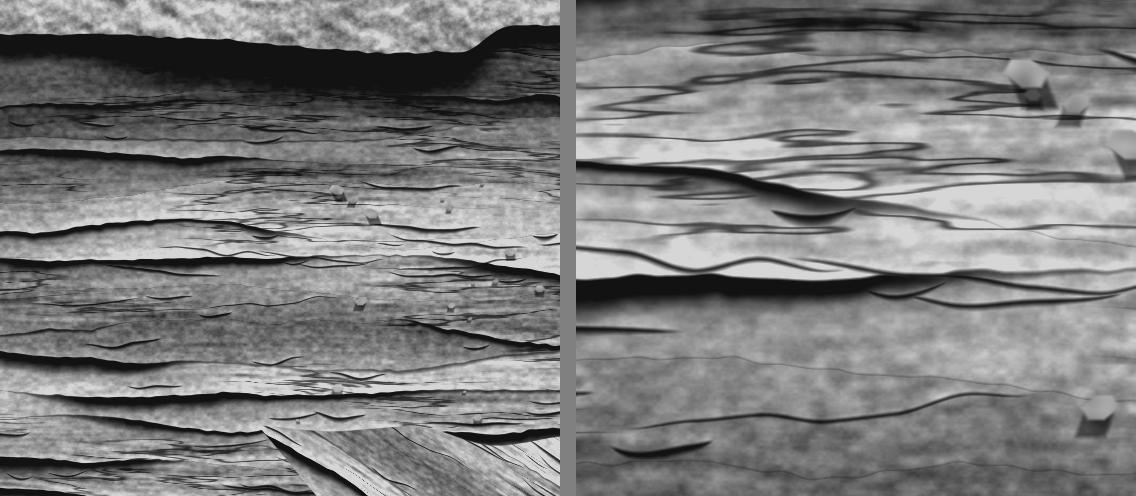
Left: the whole. Right: its middle third, enlarged.
Give the GLSL for this texture, as a Shadertoy shader.

```glsl
#define LEDGES 13
#define FLAKES 54
#define CHIPS 18
#define SOFT 0.0018
#define LEDGE_GAP 0.066
#define FIBRE_RELIEF 0.62
#define GRAIN 0.30
#define CONTRAST 1.12
#define DIP 0.55

float hash(vec2 p) {
    vec3 q = fract(p.xyx * 0.1031);
    q += dot(q, q.yzx + 33.33);
    return fract((q.x + q.y) * q.z);
}

float noise(vec2 p) {
    vec2 i = floor(p), f = fract(p);
    f = f * f * (3.0 - 2.0 * f);
    return mix(mix(hash(i), hash(i + vec2(1, 0)), f.x),
               mix(hash(i + vec2(0, 1)), hash(i + vec2(1, 1)), f.x), f.y);
}

float fbm(vec2 p) {
    float sum = 0.0, amp = 0.5;
    for (int i = 0; i < 4; i++) {
        sum += amp * noise(p);
        p = p * 2.03 + 17.7;
        amp *= 0.5;
    }
    return sum / 0.9375;
}

// Shadow under an overhang: black core of the given depth, then a fade
float undercut(float d, float depth) {
    return smoothstep(-SOFT, SOFT, d) * (1.0 - smoothstep(0.4 * depth, 2.2 * depth + 0.001, d));
}

// Brightness of the bedded shale
float strata(vec2 p) {
    float sway = 0.035 * (noise(p * vec2(2.3, 5.0)) - 0.5) + 0.010 * (noise(p * vec2(9, 14)) - 0.5);
    vec2 bed = vec2(p.x, p.y + sway);
    vec2 fibre = bed * vec2(6, 55);
    float rough = fbm(fibre);
    float tone = 0.46, dark = 0.0, gloom = 0.0, lip = 0.0;

    // Long ledges, from the top down
    for (int i = 0; i < LEDGES; i++) {
        float k = float(i), r = hash(vec2(k, 3));
        float edge = 0.80 - LEDGE_GAP * (k + 0.7 * (r - 0.5))
            + 0.060 * (noise(vec2(p.x * 2.4 + r * 9.0, k * 5.0)) - 0.5)
            + 0.012 * (noise(vec2(p.x * 11.0, k * 7.3)) - 0.5)
            + 0.004 * (noise(vec2(p.x * 60.0, k * 3.7)) - 0.5);
        float d = edge - p.y;
        float below = smoothstep(-SOFT, SOFT, d);
        float run = smoothstep(0.25, 0.6, noise(vec2(p.x * 2.0 + r * 20.0, k * 11.0)));
        float depth = run * (0.004 + 0.015 * noise(vec2(p.x * 5.0, k * 13.0))) * (0.6 + 0.8 * rough);
        tone = mix(tone, mix(0.40, 0.64, hash(vec2(k, 8))), below);
        dark = max(dark, undercut(d, depth) * mix(0.4, 1.0, run));
        gloom = max(gloom, below * run * exp(-max(d, 0.0) / 0.028));
        lip = max(lip, (1.0 - below) * run * exp(min(d, 0.0) / 0.020));
    }

    // Short tapering flakes
    for (int i = 0; i < FLAKES; i++) {
        float k = float(i);
        vec2 c = vec2(hash(vec2(k, 21)) * 1.25, hash(vec2(k, 34)) * 0.87);
        float size = hash(vec2(k, 55));
        float u = (p.x - c.x) / mix(0.025, 0.15, size * size);
        float taper = max(0.0, 1.0 - u * u);
        float tilt = 0.20 * (hash(vec2(k, 71)) - 0.5);
        float d = c.y + tilt * (p.x - c.x) - 0.005 * taper
            + 0.010 * (noise(vec2(p.x * 22.0, k * 9.0)) - 0.5) - p.y;
        float depth = taper * mix(0.0015, 0.0060, hash(vec2(k, 89))) * (0.5 + rough);
        float show = smoothstep(0.0, 0.35, taper);
        dark = max(dark, 0.9 * show * undercut(d, depth));
        lip = max(lip, 0.8 * show * (1.0 - smoothstep(-SOFT, SOFT, d)) * exp(min(d, 0.0) / 0.007));
    }

    // Fine fissures, fibrous relief and grain
    float split = abs(fbm(bed * vec2(4, 48) + 5.0) - 0.5);
    float fissured = smoothstep(0.42, 0.65, noise(bed * vec2(3.5, 13) + 7.0));
    dark = max(dark, 0.65 * fissured * (1.0 - smoothstep(0.0, 0.045, split)));
    float relief = rough - fbm(fibre + vec2(0.03, 0.35));
    float grain = fbm(p * vec2(85, 115)) - 0.5;
    tone += 0.17 * lip + FIBRE_RELIEF * relief * (0.35 + 0.65 * fissured) + GRAIN * grain;
    tone += 0.22 * (noise(bed * vec2(3, 11) + 31.0) - 0.5);
    return tone * (1.0 - 0.42 * gloom) * (1.0 - 0.88 * dark);
}

// Brightness of the pitted stone on top
float capstone(vec2 p) {
    vec2 s = p * vec2(26, 34);
    float pits = fbm(s) - fbm(s + vec2(0.15, 0.45));
    return 0.62 + 0.65 * pits + 0.35 * (fbm(p * vec2(9, 14)) - 0.5) + 0.30 * (fbm(p * 100.0) - 0.5);
}

void mainImage(out vec4 fragColor, in vec2 fragCoord) {
    vec2 p = fragCoord / iResolution.y;
    float tone = strata(p) * mix(1.08, 0.76, smoothstep(0.42, 0.80, p.y));

    // Dipping slabs in the lower right corner
    float border = 0.12 + 0.06 * (noise(vec2(p.x * 6.0, 4)) - 0.5) - p.y;
    float corner = smoothstep(-SOFT, SOFT, min(border, p.x - 0.52 - 0.9 * border));
    if (corner > 0.0) {
        vec2 q = p - vec2(0.85, 0.05);
        q = mat2(cos(DIP), sin(DIP), -sin(DIP), cos(DIP)) * q;
        tone = mix(tone, 1.15 * strata(q * vec2(1.0, 1.3) + vec2(0.6, 0.33)), corner);
    }

    // Loose angular chips
    for (int i = 0; i < CHIPS; i++) {
        float k = float(i);
        vec2 c = vec2(mix(0.55, 1.12, hash(vec2(k, 101))), mix(0.12, 0.68, hash(vec2(k, 113))));
        float size = mix(0.003, 0.012, pow(hash(vec2(k, 127)), 2.0));
        vec2 q = p - c;
        q.x += (hash(vec2(k, 131)) - 0.5) * q.y;
        float shape = max(abs(q.x) * 0.75 + abs(q.y) * 0.7, abs(q.y) * 1.2) - size;
        float shade = max(abs(q.x), abs(q.y + size)) - size;
        tone *= 1.0 - 0.5 * (1.0 - smoothstep(-0.002, 0.003, shade));
        float face = 0.60 + 9.0 * q.y + 0.2 * (noise(p * 90.0) - 0.5);
        tone = mix(tone, face, 1.0 - smoothstep(-SOFT, SOFT, shape));
    }

    // Overhanging capstone and its deep shadow
    float brink = 0.925 - 0.032 * smoothstep(0.2, 0.9, p.x) + 0.050 * smoothstep(0.93, 1.03, p.x)
        + 0.012 * (noise(vec2(p.x * 9.0, 2)) - 0.5) + 0.004 * (noise(vec2(p.x * 50.0, 6)) - 0.5);
    float drop = brink - p.y;
    float reach = 0.055 + 0.045 * smoothstep(0.1, 0.45, p.x) * (1.0 - smoothstep(0.8, 1.05, p.x));
    float ragged = drop + 0.035 * (fbm(p * vec2(7, 28)) - 0.5);
    tone *= mix(0.16, 1.0, smoothstep(0.35 * reach, 1.5 * reach, ragged));
    tone = mix(capstone(p), tone, smoothstep(-SOFT, SOFT, drop));

    tone = (tone - 0.42) * CONTRAST + 0.42;
    fragColor = vec4(vec3(clamp(tone, 0.07, 0.84)), 1.0);
}
```
